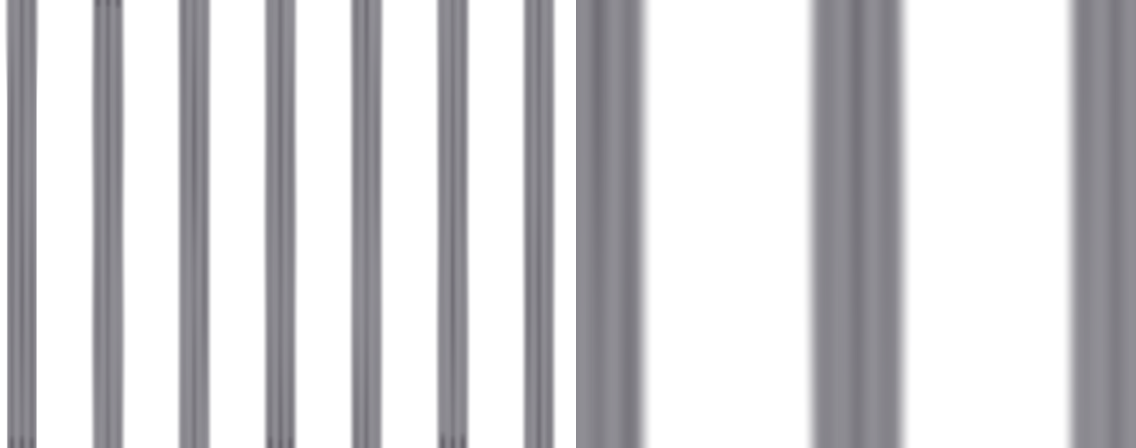
Left: the whole. Right: its middle third, enlarged.
Reproduce this pattern procedurally as a Shadertoy shader.

```glsl
const float BAR_COUNT = 7.0;
const float BAR_PITCH = 0.1539;     // fraction of canvas width
const float FIRST_CENTER = 0.0391;
const float HALF_WIDTH = 0.177;     // the rest are fractions of the pitch
const float EDGE_BLUR = 0.037;
const float GROOVE_OFFSET = 0.116;
const float GROOVE_WIDTH = 0.034;

const vec3 PAPER = vec3(1.0);
const vec3 STEEL = vec3(0.565, 0.56, 0.585);
const vec3 GROOVE = vec3(0.41, 0.40, 0.43);

float hash(vec2 p) {
    vec3 q = fract(vec3(p.xyx) * 0.1031);
    q += dot(q, q.yzx + 33.33);
    return fract((q.x + q.y) * q.z);
}

// Smooth variation along one bar, independent for each lane
float laneNoise(float lane, float y) {
    float cell = floor(y);
    float t = smoothstep(0.0, 1.0, fract(y));
    return mix(hash(vec2(lane, cell)), hash(vec2(lane, cell + 1.0)), t);
}

float softLine(float offset, float width) {
    float d = offset / width;
    return exp(-d * d);
}

// Short dark marks at the top and bottom ends of some bars
float endWear(float id, float y) {
    float top = step(0.45, hash(vec2(id, 71.0))) * smoothstep(0.965, 0.995, y);
    float bottom = step(0.4, hash(vec2(id, 83.0))) * (1.0 - smoothstep(0.01, 0.05, y));
    return max(top, bottom);
}

// Three lengthwise grooves whose depth drifts along the bar
float grooveDepth(float x, float y, float id) {
    float depth = 0.0;
    for (int i = -1; i <= 1; i++) {
        float side = float(i);
        float lane = id * 3.0 + side + 11.0;
        float drift = laneNoise(lane, y * 3.0);
        float strength = i == 0 ? mix(0.4, 0.8, drift) : mix(0.1, 0.62, drift);
        strength = max(strength, endWear(id, y));
        depth += strength * softLine(x - side * GROOVE_OFFSET, GROOVE_WIDTH);
    }
    return min(depth, 1.0);
}

float barMask(float x, float y, float id, float pixel) {
    // The first bar is slimmer and crisper, flaring near its top
    float crisp = 1.0 - step(0.5, id);
    float flare = smoothstep(0.75, 0.95, y);
    float slim = crisp * (1.0 - flare);
    float blur = max(mix(EDGE_BLUR, 0.012, slim), pixel);
    float sway = 0.008 * (laneNoise(id + 47.0, y * 4.0) - 0.5);
    float halfWidth = HALF_WIDTH - 0.007 * slim + sway * (1.0 - crisp);
    return 1.0 - smoothstep(halfWidth - blur, halfWidth + blur, abs(x));
}

void mainImage(out vec4 fragColor, in vec2 fragCoord) {
    vec2 uv = fragCoord / iResolution.xy;
    float across = (uv.x - FIRST_CENTER) / BAR_PITCH;
    float id = clamp(floor(across + 0.5), 0.0, BAR_COUNT - 1.0);
    float x = across - id;
    float pixel = 1.0 / (iResolution.x * BAR_PITCH);

    // Bar surface with faint lengthwise streaks
    float streak = laneNoise(id * 31.0 + floor(x * 40.0) + 97.0, uv.y * 5.0) - 0.5;
    vec3 surface = mix(STEEL, GROOVE, grooveDepth(x, uv.y, id)) + 0.015 * streak;

    vec3 color = mix(PAPER, surface, barMask(x, uv.y, id, pixel));
    fragColor = vec4(color, 1.0);
}
```
